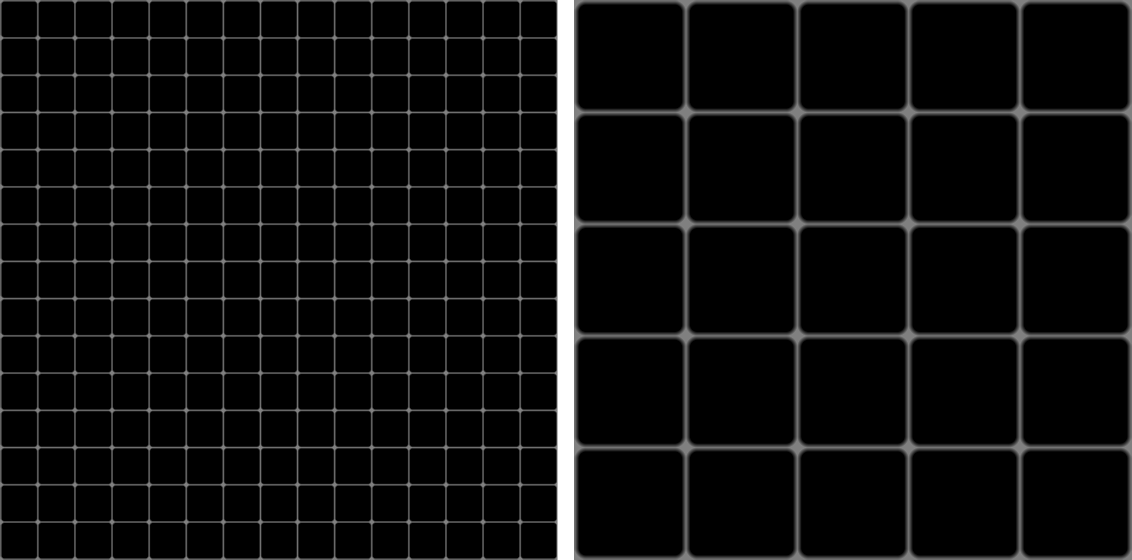
Left, the full canvas; right, a detail of the centre.
Give the GLSL for this pattern, as a Shadertoy shader.

```glsl
// A square grid of thin, soft grey lines on black, fifteen cells each way.
// Each cell is a black rounded box given by a distance function; the gaps
// form lines and diamond joints, and a pale rim runs along the right side.

const vec2  CELL_COUNT    = vec2(15.0);
const float LINE_WIDTH    = 0.00235;  // lengths are fractions of canvas height
const float LINE_SOFTNESS = 0.0028;
const float GRID_INSET    = 0.0013;
const float CORNER_RADIUS = 0.0056;
const float RIM_WIDTH     = 0.0018;
const vec3  LINE_COLOR    = vec3(0.5);
const vec3  TILE_COLOR    = vec3(0.0);
const vec3  RIM_COLOR     = vec3(0.72);

// Signed distance to a box with rounded corners, negative inside.
float roundedBox(vec2 p, vec2 halfSize, float radius) {
    vec2 q = abs(p) - halfSize + radius;
    return length(max(q, 0.0)) + min(max(q.x, q.y), 0.0) - radius;
}

// Linear edge ramp: 0 well inside the shape, 1 well outside.
float edgeRamp(float d, float width) {
    return clamp(0.5 + d / width, 0.0, 1.0);
}

void mainImage(out vec4 fragColor, in vec2 fragCoord) {
    float pixel = 1.0 / iResolution.y;
    vec2 canvas = iResolution.xy * pixel;
    vec2 pos = fragCoord * pixel;

    // The inset keeps the outer border lines inside the canvas.
    vec2 cellSize = (canvas - 2.0 * GRID_INSET) / CELL_COUNT;
    vec2 local = (fract((pos - GRID_INSET) / cellSize) - 0.5) * cellSize;

    // Soft gap around the tile.
    float d = roundedBox(local, 0.5 * (cellSize - LINE_WIDTH), CORNER_RADIUS);
    float line = edgeRamp(d, max(LINE_SOFTNESS, pixel));
    vec3 color = mix(TILE_COLOR, LINE_COLOR, line);

    // Pale rim on the right border.
    float rim = edgeRamp(pos.x - (canvas.x - RIM_WIDTH), pixel);
    color = mix(color, RIM_COLOR, rim);

    fragColor = vec4(color, 1.0);
}
```
